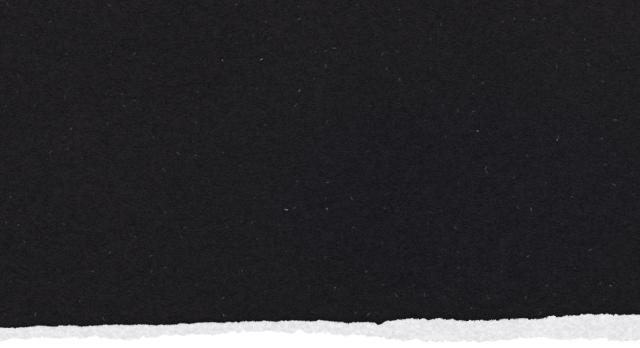
Write a Shadertoy shader that draws this texture.

```glsl
const float TORN_EDGE[17] = float[](.058, .062, .065, .065, .067, .072, .076, .078, .079,
                                    .073, .082, .084, .079, .082, .091, .099, .094);
const float CORE_EDGE[17] = float[](.022, .026, .033, .025, .034, .042, .046, .049, .046,
                                    .034, .023, .020, .018, .026, .026, .024, .020);

float hash(vec2 p) {
    vec3 q = fract(vec3(p.xyx) * 0.1031);
    q += dot(q, q.yzx + 33.33);
    return fract((q.x + q.y) * q.z);
}

float noise(vec2 p) {
    vec2 i = floor(p), f = fract(p);
    f = f * f * (3.0 - 2.0 * f);
    return mix(mix(hash(i), hash(i + vec2(1, 0)), f.x),
               mix(hash(i + vec2(0, 1)), hash(i + vec2(1, 1)), f.x), f.y);
}

float fbm(vec2 p) {
    float sum = 0.0, amplitude = 0.5;
    for (int i = 0; i < 4; i++) {
        sum += amplitude * noise(p);
        p = p * 2.03 + 17.3;
        amplitude *= 0.5;
    }
    return sum / 0.9375;
}

float profile(float heights[17], float x) {
    float s = clamp(x, 0.0, 0.9999) * 16.0;
    int i = int(s);
    return mix(heights[i], heights[i + 1], smoothstep(0.0, 1.0, fract(s)));
}

// Sparse short fibres, each at a random place and angle in its cell
float flecks(vec2 p, float cells, float density, float pixel) {
    vec2 id = floor(p * cells);
    float angle = 6.2832 * hash(id + 4.7);
    vec2 centre = 0.25 + 0.5 * vec2(hash(id + 11.2), hash(id + 27.9));
    vec2 d = (fract(p * cells) - centre) / cells;
    vec2 dir = vec2(cos(angle), sin(angle));
    float halfLength = 0.004 * hash(id + 51.3);
    d -= dir * clamp(dot(d, dir), -halfLength, halfLength);
    float present = step(hash(id + 73.1), density);
    return present * hash(id + 95.4) * (1.0 - smoothstep(0.0, 0.0012 + pixel, length(d)));
}

vec3 darkPaper(vec2 p, vec2 uv, float pixel) {
    float grain = noise(p * vec2(170.0, 290.0)) - 0.5;
    float fine = noise(p * vec2(330.0, 410.0) + 40.0) - 0.5;
    float weave = fbm(p * vec2(45.0, 90.0) + 9.0) - 0.5;
    float cloud = fbm(p * 3.5 + 2.0) - 0.5;
    float light = 0.115 + 0.035 * grain + 0.035 * fine + 0.025 * weave + 0.012 * cloud;
    light += 0.008 * (uv.y - 0.5) + 0.006 * abs(uv.x - 0.55);
    vec3 tint = mix(vec3(1.03, 0.98, 1.05), vec3(0.98, 0.95, 1.12),
                    smoothstep(0.6, 0.0, distance(uv, vec2(0.72, 0.42))));
    float fibres = 0.12 * flecks(p, 24.0, 0.3, pixel) + 0.3 * flecks(p + 3.1, 9.0, 0.16, pixel);
    return light * tint + fibres;
}

vec3 tornPaper(vec2 p, float depth) {
    float pulp = fbm(p * vec2(85.0, 130.0)) - 0.5;
    float ridge = noise(p * vec2(210.0, 260.0)) - 0.5;
    float light = 0.91 + 0.10 * pulp + 0.05 * ridge;
    light -= 0.06 * smoothstep(0.007, 0.0, depth);
    return light * vec3(1.0, 0.995, 1.003);
}

void mainImage(out vec4 fragColor, in vec2 fragCoord) {
    vec2 uv = fragCoord / iResolution.xy;
    vec2 p = fragCoord / iResolution.y;
    float pixel = 1.0 / iResolution.y;

    // Ragged upper edge with a notch and longer fibres on the right
    float top = profile(TORN_EDGE, uv.x);
    float right = smoothstep(0.58, 0.64, uv.x);
    float notch = (uv.x - 0.594) / 0.007;
    top -= 0.009 * exp(-notch * notch);
    top += 0.009 * (fbm(vec2(p.x * 38.0, 3.0)) - 0.5);
    top += mix(0.005, 0.009, right) * (fbm(p * vec2(140.0, 75.0)) - 0.5);
    float depth = top - uv.y;

    // Softer boundary between the torn pulp and the white below
    float core = profile(CORE_EDGE, uv.x);
    core += 0.018 * (fbm(vec2(p.x * 30.0, 8.0)) - 0.5);
    core += 0.014 * (fbm(p * vec2(75.0, 95.0) + 5.0) - 0.5);

    vec3 color = darkPaper(p, uv, pixel);
    color *= 1.0 - 0.35 * exp(-max(-depth, 0.0) / 0.006);
    color = mix(color, tornPaper(p, depth), smoothstep(-pixel, pixel, depth));
    color = mix(color, vec3(1.0), smoothstep(-pixel, pixel, core - uv.y));
    fragColor = vec4(clamp(color, 0.0, 1.0), 1.0);
}
```
